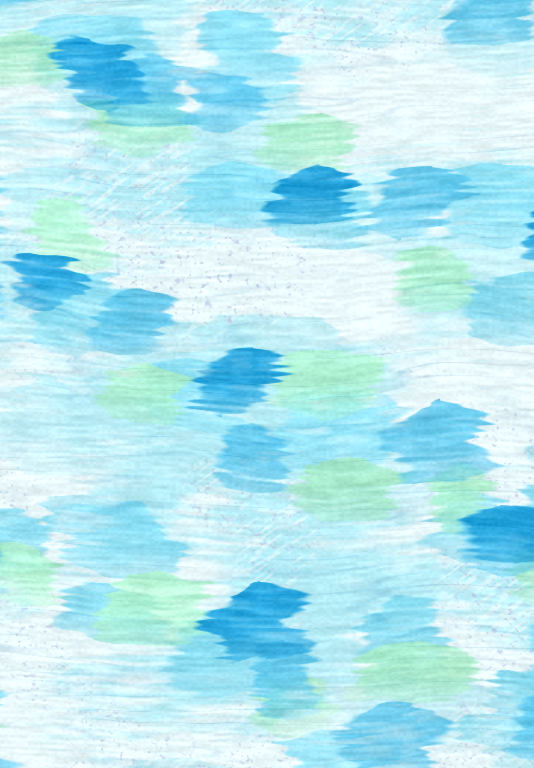
Give the GLSL for this background, as a WebGL 1 fragment shader.

```glsl
precision highp float;
// Layered acrylic daubs in white, aqua, mint and blue, brushed sideways.
// Each layer scatters ragged daubs on a jittered grid over a pale wash;
// stretched noise gives bristle streaks, dry ends, grooves and paint grain.

uniform vec2 u_resolution;

const vec3 WHITE    = vec3(0.92, 0.98, 0.99);
const vec3 PALE     = vec3(0.71, 0.93, 0.97);
const vec3 AQUA     = vec3(0.51, 0.87, 0.96);
const vec3 MINT     = vec3(0.68, 0.95, 0.81);
const vec3 SKY      = vec3(0.37, 0.79, 0.94);
const vec3 DEEP     = vec3(0.14, 0.65, 0.88);
const vec3 LAVENDER = vec3(0.74, 0.79, 0.90);

const vec2 CELL = vec2(0.17, 0.145);           // spacing of daubs, canvas heights
const vec2 BRISTLE_SCALE = vec2(11.0, 210.0);  // long, thin streaks
const float ROW_HEIGHT = 0.012;                // one pass of the brush
const float RAGGED = 0.026;                    // unevenness of stroke ends
const float DRYNESS = 0.045;                   // how far bristles split the ends
const float RELIEF = 0.085;                    // light and dark of paint ridges
const float GROOVE = 0.07;                     // depth of the thin brush lines
const float GRAIN = 0.05;                      // tooth of the ground

float hash(vec2 p) {
  return fract(sin(dot(p, vec2(127.1, 311.7))) * 43758.55);
}

float noise(vec2 p) {
  vec2 i = floor(p);
  vec2 f = fract(p);
  f = f * f * (3.0 - 2.0 * f);
  float low = mix(hash(i), hash(i + vec2(1.0, 0.0)), f.x);
  float high = mix(hash(i + vec2(0.0, 1.0)), hash(i + vec2(1.0, 1.0)), f.x);
  return mix(low, high, f.y);
}

float fbm(vec2 p) {
  float sum = 0.0;
  float weight = 0.53;
  for (int i = 0; i < 4; i++) {
    sum += weight * noise(p);
    p = p * 2.03 + 17.3;
    weight *= 0.5;
  }
  return sum;
}

// Coverage of one daub: stacked side strokes with uneven, dry ends.
float daub(vec2 d, vec2 halfSize, float seed, float bristle) {
  d.y -= (hash(vec2(seed, 1.7)) - 0.5) * 0.25 * d.x;
  d.y += (noise(vec2(d.x * 25.0, seed)) - 0.5) * 0.012;
  float row = d.y / ROW_HEIGHT;
  float sway = (noise(vec2(row * 0.4, seed)) - 0.5) * RAGGED;
  float lean = (hash(vec2(seed, 4.1)) - 0.5) * 0.8;
  float x = d.x - sway - lean * d.y;
  float side = seed + (x < 0.0 ? 31.0 : 57.0);
  float ends = 0.8 * noise(vec2(row, side)) + 0.5 * noise(vec2(row * 2.7, side)) - 0.65;
  float height = d.y / halfSize.y;
  float profile = 1.0 - pow(abs(height), 6.0);
  float inside = halfSize.x * profile + ends * RAGGED - abs(x);
  float reach = smoothstep(-0.004, 0.010, inside + (bristle - 0.5) * DRYNESS);
  return reach * mix(0.55, 1.0, smoothstep(-1.0, 0.2, height));
}

// Scatters daubs of one colour; share is the fraction of cells filled.
vec3 daubLayer(vec3 under, vec2 p, vec3 colour, vec2 halfSize,
               float share, float opacity, float seed, float bristle) {
  vec2 grid = p / CELL + seed * vec2(0.37, 0.61);
  vec2 home = floor(grid);
  for (int j = -1; j <= 1; j++) {
    for (int i = -1; i <= 1; i++) {
      vec2 cell = home + vec2(float(i), float(j));
      float pick = fract(dot(cell, vec2(0.755, 0.57)) + seed * 0.3);
      if (pick > share) continue;
      float id = hash(cell + seed) * 90.0;
      vec2 jitter = vec2(hash(vec2(id, 2.3)), hash(vec2(id, 7.9))) - 0.5;
      vec2 d = (grid - cell - 0.5 - 0.7 * jitter) * CELL;
      vec2 size = halfSize * (0.75 + 0.5 * vec2(hash(vec2(id, 5.5)), hash(vec2(id, 9.1))));
      float cover = daub(d, size, id, bristle) * opacity;
      cover *= mix(0.7, 1.0, smoothstep(0.15, 0.6, bristle));
      vec3 tint = colour + (hash(vec2(id, 3.3)) - 0.5) * 0.06;
      under = mix(under, tint * (1.05 - 0.1 * bristle), cover);
    }
  }
  return under;
}

void main() {
  vec2 p = gl_FragCoord.xy / u_resolution.y;

  // Bristle streaks, bent a little by the hand
  vec2 bent = p + vec2(0.0, 0.03 * noise(p * 5.0) + 0.004 * noise(p * 23.0));
  float bristle = 0.6 * noise(bent * BRISTLE_SCALE)
                + 0.4 * noise(bent * BRISTLE_SCALE * vec2(2.6, 0.45));

  // Pale wash
  float wash = fbm(p * vec2(5.0, 8.0)) + 0.3 * (bristle - 0.5);
  vec3 colour = mix(WHITE, PALE, smoothstep(0.36, 0.66, wash));
  colour = daubLayer(colour, p, PALE, vec2(0.080, 0.058), 0.50, 0.75, 1.0, bristle);

  // Worn patches of the ground: slanted scratches and lavender specks
  float bare = smoothstep(0.46, 0.62, fbm(p * 6.0 + 9.0));
  vec2 slanted = vec2(p.x + p.y, p.y - 0.7 * p.x);
  float scratch = noise(slanted * vec2(35.0, 230.0));
  colour = mix(colour, WHITE, 0.6 * bare * smoothstep(0.5, 0.8, scratch));
  float speck = smoothstep(0.62, 0.9, 0.6 * noise(slanted * 190.0) + 0.4 * noise(p * 310.0));
  colour = mix(colour, LAVENDER, 0.7 * speck * bare);

  // Daubs from light to dark
  colour = daubLayer(colour, p, AQUA, vec2(0.070, 0.052), 0.55, 0.85, 2.0, bristle);
  colour = daubLayer(colour, p, MINT, vec2(0.060, 0.044), 0.46, 0.88, 3.0, bristle);
  colour = daubLayer(colour, p, SKY,  vec2(0.052, 0.048), 0.38, 0.90, 4.0, bristle);
  colour = daubLayer(colour, p, DEEP, vec2(0.048, 0.046), 0.23, 0.97, 5.0, bristle);

  // Dry white scuffs dragged over the daubs
  float scuff = smoothstep(0.55, 0.72, fbm(p * vec2(8.0, 13.0) + 40.0));
  colour = mix(colour, WHITE, 0.5 * scuff * smoothstep(0.4, 0.65, bristle));

  // Thin brush grooves, paint ridges and grain
  float crease = abs(noise(bent * vec2(5.0, 62.0)) - 0.5);
  float groove = (1.0 - smoothstep(0.0, 0.07, crease)) * noise(p * vec2(14.0, 30.0));
  float ridge = noise(bent * vec2(38.0, 250.0)) - 0.5;
  float grain = noise(p * vec2(260.0, 340.0)) - 0.5;
  colour += RELIEF * ridge + GRAIN * grain - GROOVE * groove * vec3(1.3, 0.9, 0.5);

  gl_FragColor = vec4(clamp(colour, 0.0, 1.0), 1.0);
}
```
